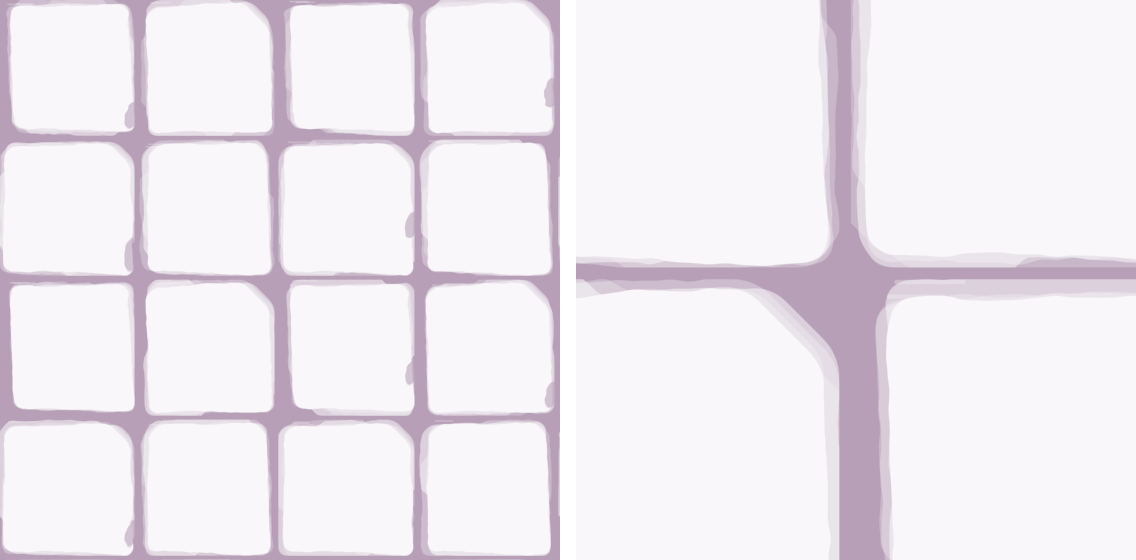
Left, the full canvas; right, a detail of the centre.
A Shadertoy shader for this pattern:

```glsl
const float REPEATS = 4.0;
const vec2 GRID_SHIFT = vec2(0.026, -0.016);
const vec3 GROUT = vec3(0.715, 0.625, 0.718);
const vec3 PAINT = vec3(0.977, 0.97, 0.98);
const int WASHES = 3;
const float WASH_ALPHA[3] = float[3](0.27, 0.33, 0.55);
const float WASH_OVERLAP = 0.055;
const float MAX_REACH = 0.486;
const float WOBBLE = 0.018;
const float ROUNDING = 0.07;
const float CHIP_CHANCE = 0.45;
const float CHIP_ALPHA = 0.6;
const float STREAK_ALPHA = 0.3;

// Reach of the left, right, bottom and top sides at each of their ends,
// for the four hand-painted shapes of a two by two block
const vec4 SIDE_START[4] = vec4[4](
    vec4(0.365, 0.485, 0.425, 0.432), vec4(0.41, 0.475, 0.46, 0.43),
    vec4(0.45, 0.475, 0.445, 0.44), vec4(0.415, 0.455, 0.445, 0.445));
const vec4 SIDE_END[4] = vec4[4](
    vec4(0.405, 0.438, 0.458, 0.458), vec4(0.43, 0.445, 0.458, 0.475),
    vec4(0.44, 0.455, 0.485, 0.455), vec4(0.42, 0.42, 0.48, 0.465));
// Diagonal cuts of the top left and top right corners
const vec2 CORNER_CUT[4] = vec2[4](
    vec2(0.6, 0.62), vec2(0.57, 0.515), vec2(0.59, 0.54), vec2(0.56, 0.58));

vec3 hash3(vec3 p) {
    p = fract(p * vec3(0.1031, 0.1030, 0.0973));
    p += dot(p, p.yxz + 33.33);
    return fract((p.xxy + p.yxx) * p.zyx);
}

float noise(float x, vec2 seed) {
    float cell = floor(x), f = fract(x);
    f = f * f * (3.0 - 2.0 * f);
    return mix(hash3(vec3(seed, cell)).x, hash3(vec3(seed, cell + 1.0)).x, f);
}

float smoothMax(float a, float b, float k) {
    float h = max(k - abs(a - b), 0.0) / k;
    return max(a, b) + 0.25 * h * h * k;
}

float cover(float d, float pixel) {
    return clamp(0.5 - d / pixel, 0.0, 1.0);
}

// Signed distance to one coat of paint; layer 0 is the opaque core
float coat(vec2 p, int shape, vec2 id, float layer) {
    vec4 along = vec4(p.yy, p.xx);
    vec4 reach = mix(SIDE_START[shape], SIDE_END[shape], along + 0.5);
    for (int i = 0; i < 4; i++) {
        float side = float(i) + 4.0 * layer;
        vec3 h = hash3(vec3(id + 3.0, side + 11.0));
        // A wash overlaps only a stretch of the side
        float stretch = 0.2 + 0.3 * h.z;
        float away = abs(along[i] - 0.7 * (h.y - 0.5));
        float overlap = WASH_OVERLAP * h.x * (1.0 - smoothstep(stretch, stretch + 0.07, away));
        vec2 seed = vec2(side + 5.0, dot(id, vec2(1.0, 7.0)));
        float wobble = noise(along[i] * 7.0 + 20.0, seed) - 0.5;
        wobble += 0.35 * (noise(along[i] * 23.0 + 60.0, seed) - 0.5);
        reach[i] += WOBBLE * wobble + (layer > 0.0 ? overlap : 0.0);
    }
    vec4 d = vec4(-p.x, p.x, -p.y, p.y) - min(reach, vec4(MAX_REACH));
    float body = smoothMax(max(d.x, d.y), max(d.z, d.w), ROUNDING);
    vec2 diagonal = vec2(p.y - p.x, p.y + p.x) * 0.7071;
    vec2 cut = diagonal - CORNER_CUT[shape] - 0.015 * layer;
    return smoothMax(body, max(cut.x, cut.y), 0.04);
}

void mainImage(out vec4 fragColor, in vec2 fragCoord) {
    vec2 q = fragCoord / iResolution.xy * REPEATS + GRID_SHIFT;
    vec2 id = mod(floor(q), REPEATS);
    vec2 p = fract(q) - 0.5;
    float pixel = 1.3 * REPEATS / min(iResolution.x, iResolution.y);
    vec2 block = mod(id, 2.0);
    int shape = int(block.x + 2.0 * (1.0 - block.y));

    // Translucent washes below an opaque core
    float bare = 1.0;
    for (int i = 0; i < WASHES; i++) {
        float d = coat(p, shape, id, float(i + 1));
        bare *= 1.0 - WASH_ALPHA[i] * cover(d, pixel);
    }
    bare *= 1.0 - cover(coat(p, shape, block, 0.0), pixel);

    // Dry bristle streaks by the top left corner
    for (int i = 0; i < 2; i++) {
        vec3 h = hash3(vec3(id + 17.0, float(i)));
        vec2 s = p - vec2(-0.34 + 0.05 * h.x, 0.425 + 0.055 * h.y);
        float d = length(vec2(max(abs(s.x) - 0.05 - 0.05 * h.z, 0.0), s.y)) - 0.005;
        bare *= 1.0 - STREAK_ALPHA * cover(d, pixel);
    }

    // Worn chip on the lower right side of some tiles
    vec3 h = hash3(vec3(id + 29.0, 5.0));
    vec2 c = p - vec2(0.465, -0.1 - 0.28 * h.y);
    c.x += 0.25 * c.y * (h.z - 0.8);
    float ragged = 0.012 * (noise(p.y * 30.0 + 40.0, id) - 0.5);
    float chip = (length(c * vec2(2.2, 1.0)) - 0.09 - 0.05 * h.z) * 0.5 + ragged;
    float worn = step(h.x, CHIP_CHANCE) * CHIP_ALPHA * cover(chip, pixel);

    float paint = (1.0 - bare) * (1.0 - worn);
    fragColor = vec4(mix(GROUT, PAINT, paint), 1.0);
}
```
